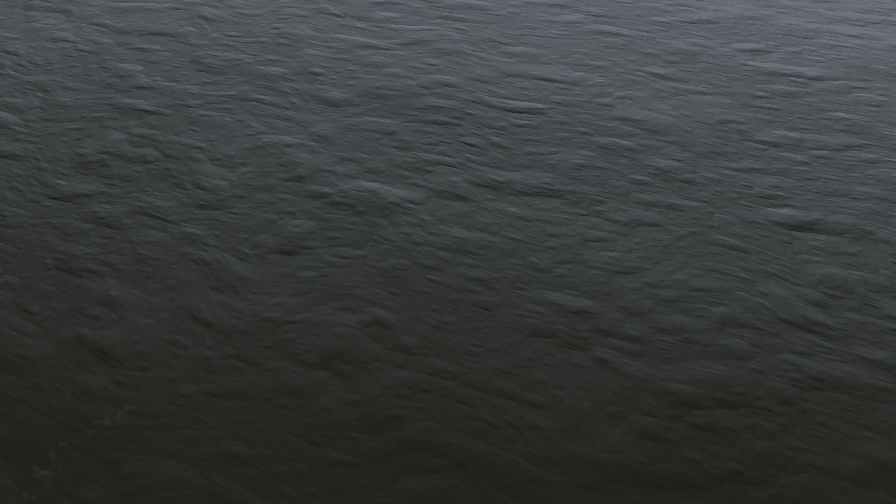
Give the GLSL for this texture, as a Shadertoy shader.

```glsl
#define DEEP_COLOR vec3(0.128, 0.138, 0.114)
#define SKY_COLOR vec3(0.390, 0.410, 0.445)
#define HORIZON 1.6
#define WAVE_SCALE vec2(10.5, 25.0)
#define CREST_SLANT 0.16
#define CHOP_NEAR 0.032
#define CHOP_FAR 0.165
#define SIDE_LIGHT 0.24
#define GUST_STRENGTH 0.20
#define FOAM_STRENGTH 0.16

float hash(vec2 p) {
    return fract(sin(dot(p, vec2(127.1, 311.7))) * 43758.5453);
}

float noise(vec2 p) {
    vec2 cell = floor(p);
    vec2 f = fract(p);
    f = f * f * (3.0 - 2.0 * f);
    float low = mix(hash(cell), hash(cell + vec2(1, 0)), f.x);
    float high = mix(hash(cell + vec2(0, 1)), hash(cell + vec2(1, 1)), f.x);
    return mix(low, high, f.y);
}

// Wave height with peaked crests; octaves too fine for their distance fade out
float waveHeight(vec2 p, float depth) {
    float height = 0.0;
    float amplitude = 1.0;
    float frequency = WAVE_SCALE.y * depth * depth;
    mat2 turn = mat2(0.995, 0.08, -0.08, 0.995);
    for (int i = 0; i < 4; i++) {
        float visible = 1.0 - smoothstep(170.0, 420.0, frequency);
        float swell = noise(p);
        float crest = 1.0 - abs(2.0 * swell - 1.0);
        height += amplitude * visible * mix(swell, crest, 0.45);
        p = turn * p * 1.95 + vec2(17.3, 9.1);
        frequency *= 1.95;
        amplitude *= 0.51;
    }
    return height;
}

// Sparse specks along a wandering diagonal line
float foamTrail(vec2 uv) {
    float line = 0.03 + 1.2 * uv.x + 0.12 * (noise(uv * 9.0) - 0.5);
    float band = 1.0 - smoothstep(0.0, 0.03, abs(uv.y - line));
    float extent = 1.0 - smoothstep(0.2, 0.3, uv.x);
    float specks = smoothstep(0.6, 0.95, noise(uv * vec2(150.0, 110.0)));
    return band * extent * specks;
}

void mainImage(out vec4 fragColor, in vec2 fragCoord) {
    vec2 uv = fragCoord / iResolution.xy;
    float aspect = iResolution.x / iResolution.y;

    // Project the canvas onto the water plane
    float depth = 1.0 / (HORIZON - uv.y);
    vec2 plane = vec2((uv.x - 0.5) * aspect * depth, depth);
    plane.y += CREST_SLANT * plane.x;
    vec2 p = plane * WAVE_SCALE;
    p.y += 0.8 * noise(p * vec2(0.6, 0.3) + 31.0);

    // Slope toward the viewer tilts the reflection between sky and deep water
    float stepSize = 0.04;
    float slope = (waveHeight(p + vec2(0.0, stepSize), depth)
                 - waveHeight(p, depth)) / stepSize;

    // Sky reflection grows with distance and toward the right
    float reach = max(uv.y + SIDE_LIGHT * (uv.x - 0.48), 0.0);
    float tone = 0.02 + 0.86 * pow(reach, 1.6);

    // Long swells and gust patches
    float gusts = 0.55 * noise(plane * vec2(2.5, 9.0) + 7.0)
                + 0.45 * noise(plane * vec2(6.0, 20.0) + 3.0) - 0.5;
    tone += gusts * GUST_STRENGTH * mix(0.35, 1.0, reach);
    tone += slope * mix(CHOP_NEAR, CHOP_FAR, smoothstep(0.0, 0.9, reach));
    tone += FOAM_STRENGTH * foamTrail(uv);

    fragColor = vec4(mix(DEEP_COLOR, SKY_COLOR, clamp(tone, -0.05, 1.15)), 1.0);
}
```
